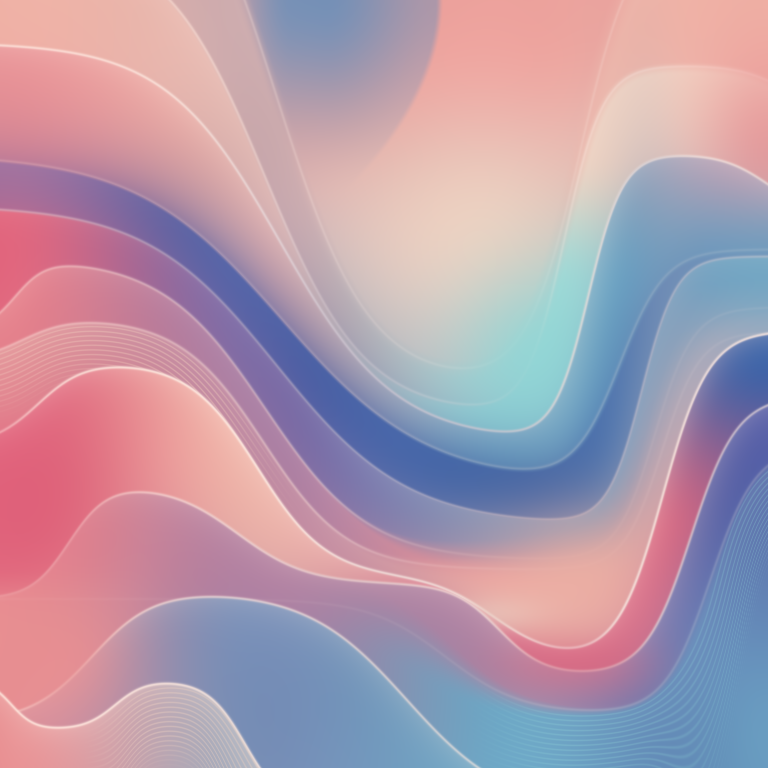
Reproduce this background procedurally as a WebGL 2 fragment shader.

```glsl
#version 300 es
precision highp float;
// Flowing silk-like waves in coral, mauve, blue and teal.
// Each wave is a height curve summed from tanh bends; layers are painted
// back to front with soft halos, bright rims and fine threads.
uniform vec2 u_resolution;
out vec4 fragColor;

const vec3 ROSE = vec3(.88, .38, .48), CORAL = vec3(.91, .56, .57);
const vec3 PEACH = vec3(.94, .7, .65), CREAM = vec3(.95, .83, .76);
const vec3 GREY = vec3(.8, .77, .77), MAUVE = vec3(.7, .49, .62);
const vec3 PLUM = vec3(.52, .41, .64), INDIGO = vec3(.31, .34, .64);
const vec3 BLUE = vec3(.19, .36, .64), STEEL = vec3(.43, .56, .72);
const vec3 SKY = vec3(.42, .65, .77), TEAL = vec3(.59, .86, .85);
const vec3 FLAT = vec3(0, 1, 0);

float corner(vec2 cell, vec2 p) {
  float h = 6.283 * fract(sin(dot(cell, vec2(127.1, 311.7))) * 4375.8);
  return dot(p - cell, vec2(cos(h), sin(h)));
}

float gradientNoise(vec2 p) {
  vec2 i = floor(p), u = smoothstep(0., 1., p - i), e = vec2(1, 0);
  float low = mix(corner(i, p), corner(i + e, p), u.x);
  return mix(low, mix(corner(i + e.yx, p), corner(i + 1., p), u.x), u.y);
}

// bend = (centre, width, height change)
float bendAt(float x, vec3 bend) {
  return bend.z * (.5 + .5 * tanh(clamp((x - bend.x) / bend.y, -9., 9.)));
}

float waveHeight(float x, vec3 a, vec3 b, vec3 c, vec3 d) {
  return bendAt(x, a) + bendAt(x, b) + bendAt(x, c) + bendAt(x, d);
}

// Approximate signed distance, positive above the wave
float wave(vec2 p, float start, vec3 a, vec3 b, vec3 c, vec3 d) {
  float h = waveHeight(p.x, a, b, c, d);
  float slope = (waveHeight(p.x + .002, a, b, c, d) - h) / .002;
  return (p.y - start - h) / sqrt(1. + slope * slope);
}

// Four colours spread evenly from left to right
vec3 ramp(float x, vec3 a, vec3 b, vec3 c, vec3 d) {
  float s = 3. * x;
  vec3 col = mix(a, b, smoothstep(0., 1., s));
  return mix(mix(col, c, smoothstep(1., 2., s)), d, smoothstep(2., 3., s));
}

void glow(inout vec3 col, vec2 offset, vec2 radius, vec3 tint, float amount) {
  vec2 q = offset / radius;
  col = mix(col, tint, amount * exp(-dot(q, q)));
}

// style = (softness at left, softness at right, halo, rim light)
void paint(inout vec3 col, float x, float dist, vec3 a, vec3 b, vec3 c, vec3 d, vec4 style) {
  float pixel = 1. / u_resolution.y;
  float soft = mix(style.x, style.y, smoothstep(.4, .8, x)) + .7 * pixel;
  float cover = 1. - smoothstep(-soft, soft, dist);
  col = mix(col, ramp(x, a, b, c, d), max(cover, style.z * exp(-max(dist, 0.) / .045)));
  float line = dist / (.0013 + .5 * pixel);
  float rim = .8 * exp(-line * line) + .3 * exp(-abs(dist) / .025) * cover;
  col = mix(col, vec3(1, .92, .88), style.w * rim / (1. + 60. * soft));
}

// Fine parallel threads in a band below a wave
float threads(float d, float depth) {
  float band = smoothstep(0., .008, -d) * (1. - smoothstep(.5 * depth, depth, -d));
  return band * pow(.5 + .5 * cos(d / .001), 3.);
}

void main() {
  vec2 p = gl_FragCoord.xy / u_resolution;
  float x = p.x, d, drift = gradientNoise(p * 5.), ripple = .01 * drift;
  float high = smoothstep(.62, .8, p.y);

  // Sky with a warm heart and a blue veil
  vec3 col = mix(GREY, mix(CORAL, PEACH, .5), smoothstep(.55, .95, p.y));
  glow(col, p - vec2(.62, .7), vec2(.17, .14), CREAM, .9);
  float edge = x + 2. * (1. - p.y) * (1. - p.y);
  float veil = smoothstep(.74, 1., p.y) * smoothstep(.25, .38, x) * (1. - smoothstep(.567, .578, edge));
  col = mix(col, STEEL, veil * mix(.95, .5, smoothstep(.42, .57, x)));

  // Upper veils, pale hill and teal pool
  d = wave(p, 1.25, vec3(.36, .12, -.75), vec3(.755, .07, .6), FLAT, FLAT);
  paint(col, x, d, PEACH, mix(PEACH, STEEL, .3), mix(mix(GREY, TEAL, .5), PEACH, high), PEACH, vec4(.012, .02, .1, .5));
  d = wave(p, 1.08, vec3(.345, .13, -.62), vec3(.735, .05, .455), vec3(1.02, .06, -.06), FLAT);
  paint(col, x, d, PEACH, mix(PEACH, GREY, .3), mix(TEAL, CREAM, high), CREAM, vec4(.004, .01, .15, .6));
  glow(col, p - vec2(.7, .52), vec2(.11, .13), TEAL, .9);
  glow(col, p - vec2(1, .8), vec2(.1, .15), CORAL, .8);

  // Coral shoulder turning into the teal hill
  d = wave(p, .945, vec3(.365, .15, -.52), vec3(.766, .045, .375), vec3(1, .06, -.08), FLAT);
  paint(col, x, d, CORAL, PEACH, mix(SKY, TEAL, .25), mix(SKY, mix(GREY, MAUVE, .6), high), vec4(.001, .002, .1, .85));

  // Deep blue river
  d = wave(p, .8, vec3(.367, .19, -.43), vec3(.807, .06, .305), FLAT, FLAT);
  paint(col, x, d, mix(MAUVE, PLUM, .6), mix(INDIGO, BLUE, .6), BLUE, STEEL, vec4(.004, .006, .55, .25));
  d = wave(p, .733, vec3(.36, .17, -.417), vec3(.836, .045, .35), FLAT, FLAT);
  paint(col, x, d, ROSE, mix(PLUM, INDIGO, .55), STEEL, SKY, vec4(.003, .003, .35, .45));

  // Rose crests opening into the warm basin
  d = wave(p, .57, vec3(.02, .04, .095), vec3(.346, .135, -.395), vec3(.853, .05, .33), FLAT);
  paint(col, x, d, mix(CORAL, ROSE, .4), mix(MAUVE, PLUM, .5), CORAL, mix(GREY, SKY, .5), vec4(.001, .06, .2, .5));
  d = wave(p, .53, vec3(.03, .06, .058), vec3(.344, .11, -.33), vec3(.862, .05, .31), FLAT);
  paint(col, x, d, mix(CORAL, GREY, .2), MAUVE, PEACH, GREY, vec4(.001, .05, .2, .5));
  col = mix(col, CREAM, .4 * threads(d + ripple, .09) * (1. - smoothstep(.25, .4, x)));
  glow(col, p - vec2(.77, .23), vec2(.13, .1), PEACH, .9);

  // Coral ribbons with a rose valley and blue tail
  d = wave(p, .42, vec3(.05, .06, .11), vec3(.336, .09, -.28), vec3(.645, .08, -.11), vec3(.863, .06, .43));
  paint(col, x, d, ROSE, PEACH, ROSE, mix(ROSE, BLUE, smoothstep(.3, .54, p.y)), vec4(.001, .002, .2, 1));
  glow(col, p - vec2(.64, .2), vec2(.07, .025), CREAM, .6);
  d = wave(p, .22, vec3(.09, .05, .15), vec3(.31, .09, -.13), vec3(.65, .06, -.12), vec3(.9, .06, .365));
  paint(col, x, d, CORAL, MAUVE, MAUVE, INDIGO, vec4(.002, .002, .1, .75));
  glow(col, p - vec2(0, .34), vec2(.13, .14), ROSE, .8);
  glow(col, p - vec2(.75, .13), vec2(.11, .04), ROSE, .5);

  // Threaded blue sweep
  d = wave(p, .22, vec3(.58, .1, -.15), vec3(.925, .06, .35), FLAT, FLAT);
  paint(col, x, d, CORAL, MAUVE, SKY, mix(INDIGO, STEEL, .5), vec4(.06, .008, .25, .3));
  col = mix(col, TEAL, .25 * threads(d + ripple, .12) * smoothstep(.6, .75, x));
  glow(col, p - vec2(1, .03), vec2(.12, .2), SKY, .8);

  // Blue dune and pale threaded crest
  d = wave(p, .06, vec3(.12, .08, .172), vec3(.53, .13, -.287), FLAT, FLAT);
  paint(col, x, d, mix(MAUVE, CORAL, .6), mix(PLUM, SKY, .6), SKY, SKY, vec4(.002, .002, .1, .75));
  glow(col, p - vec2(.06, .14), vec2(.1, .08), CORAL, .8);
  d = wave(p, .115, vec3(.015, .03, -.065), vec3(.15, .04, .065), vec3(.32, .05, -.17), FLAT);
  paint(col, x, d, CORAL, mix(GREY, STEEL, .4), SKY, SKY, vec4(.001, .001, .1, .9));
  col = mix(col, CREAM, .35 * threads(d + ripple, .12) * smoothstep(.1, .2, x));

  fragColor = vec4(col + .025 * drift, 1);
}
```
